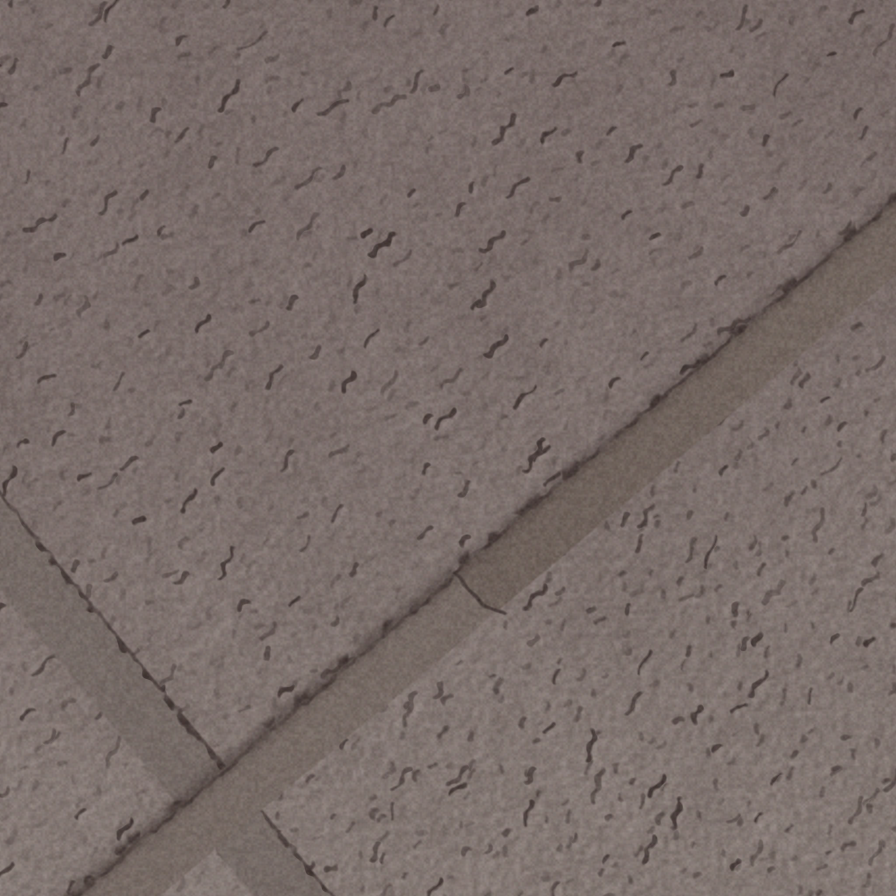
This texture is drawn by a WebGL 2 fragment shader. Its source:

```glsl
#version 300 es
precision highp float;
// Pitted acoustic ceiling tiles held by two crossing metal grid bars.

#define BAR_HALF 0.032
#define CROSS_WIDTH 0.067
#define JOINT_POS -0.033
#define MARK_CELL 0.060
#define MARK_HALF_LENGTH 0.019
#define MARK_WIDTH 0.0034
#define GRAIN 0.095
#define RELIEF 0.050
#define EDGE_SOFT 0.0012

uniform vec2 u_resolution;
out vec4 fragColor;

const vec3 TILE_WARM = vec3(0.472, 0.420, 0.409);
const vec3 TILE_PALE = vec3(0.515, 0.470, 0.452);
const vec3 BAR_NEAR = vec3(0.460, 0.413, 0.390);
const vec3 BAR_FAR = vec3(0.425, 0.376, 0.350);
const vec3 CROSS_BAR = vec3(0.455, 0.412, 0.394);
const vec3 SHADOW = vec3(0.245, 0.200, 0.192);

vec3 hash3(vec3 p) {
    p = fract(p * vec3(0.1031, 0.1030, 0.0973));
    p += dot(p, p.yxz + 33.33);
    return fract((p.xxy + p.yxx) * p.zyx);
}

float noise(vec2 p) {
    vec2 i = floor(p), f = fract(p);
    f = f * f * (3.0 - 2.0 * f);
    float a = hash3(vec3(i, 7.0)).x, b = hash3(vec3(i + vec2(1, 0), 7.0)).x;
    float c = hash3(vec3(i + vec2(0, 1), 7.0)).x, d = hash3(vec3(i + 1.0, 7.0)).x;
    return mix(mix(a, b, f.x), mix(c, d, f.x), f.y);
}

// Coverage that is 1 inside (d < 0) and 0 outside.
float fill(float d, float soft) {
    return 1.0 - smoothstep(-soft, soft, d);
}

// Bell-shaped falloff around zero.
float bell(float d, float width) {
    return exp(-d * d / (width * width));
}

// Jagged slanted gouges, one per jittered cell.
float gouges(vec2 p, float cell, float size, float tilt, float soft, float seed) {
    vec2 g = p / cell, id = floor(g);
    float ink = 0.0;
    float ragged = 0.45 + 1.0 * noise(p * 170.0);
    for (int j = -1; j <= 1; j++)
    for (int i = -1; i <= 1; i++) {
        vec2 c = id + vec2(i, j);
        vec3 h = hash3(vec3(c + 50.0, seed));
        vec3 k = hash3(vec3(c + 90.0, seed + 5.0));
        vec2 q = (g - c - h.xy) * cell;
        float a = tilt + (h.z - 0.5) * 0.7;
        q = vec2(cos(a) * q.x + sin(a) * q.y, cos(a) * q.y - sin(a) * q.x);
        q.y += 0.0020 * sin(q.x * mix(150.0, 330.0, k.y) + k.z * 6.28);
        float halfLen = size * mix(0.22, 1.0, k.x * k.x);
        float width = MARK_WIDTH * mix(0.5, 1.0, k.y) * ragged;
        float d = length(vec2(max(abs(q.x) - halfLen, 0.0), q.y)) - width;
        ink = max(ink, fill(d, soft) * mix(0.45, 1.0, k.z));
    }
    return ink;
}

void main() {
    vec2 p = gl_FragCoord.xy / u_resolution;
    float soft = EDGE_SOFT + 0.5 / u_resolution.y;
    float rough = noise(p * 110.0) - 0.5;

    // Bar coordinates: along and across the main bar, across the side bar.
    vec2 rel = p - vec2(0.553, 0.358);
    float along = dot(rel, vec2(0.764, 0.645));
    float across = dot(rel, vec2(-0.645, 0.764));
    float side = dot(p - vec2(0.0, 0.447), vec2(0.771, 0.637));
    float joint = along - JOINT_POS - 0.014 * (1.0 - smoothstep(-0.042, -0.012, across));
    float mainBar = fill(abs(across) - BAR_HALF, soft);
    float crossBar = fill(abs(side + 0.5 * CROSS_WIDTH) - 0.5 * CROSS_WIDTH, soft * 1.5);
    float lower = fill(across, 0.01);

    // Tiles: tonal drift, blotches and embossed relief.
    float light = 1.0 - smoothstep(-0.1, 0.85, p.y - 0.18 * (p.x - 0.5));
    vec3 tile = mix(TILE_WARM, TILE_PALE, light);
    tile += 0.022 * (noise(p * 45.0) - 0.5) + 0.020 * (noise(p * 9.0) - 0.5);
    vec2 slope = vec2(0.0026, -0.0018);
    float relief = noise((p + slope) * 150.0) - noise((p - slope) * 150.0);
    tile += RELIEF * relief * mix(0.55, 1.0, light);

    // Gouges and small pits, each with a faint lit rim.
    float tilt = mix(0.82, 0.98, lower);
    float ink = gouges(p, MARK_CELL, MARK_HALF_LENGTH, tilt, soft, 3.0);
    float pits = gouges(p, MARK_CELL * 0.58, MARK_HALF_LENGTH * 0.36, tilt, soft * 1.3, 17.0);
    float rim = gouges(p + vec2(-0.005, 0.004), MARK_CELL, MARK_HALF_LENGTH, tilt, soft * 2.0, 3.0);
    ink = max(ink, pits * mix(0.42, 0.72, lower));
    vec3 col = mix(tile + 0.028 * rim, SHADOW, ink * 0.88);

    // Side bar with a ragged dark right edge and a pale lower flap.
    float flap = fill(side + CROSS_WIDTH, soft) * smoothstep(-0.16, -0.12, side) * lower;
    col = mix(col, TILE_PALE + 0.015, 0.6 * flap);
    col = mix(col, CROSS_BAR, crossBar);
    float sideLine = fill(abs(side + rough * 0.006) - 0.0020 - 0.006 * max(rough, 0.0), soft);
    col = mix(col, SHADOW, sideLine * (0.65 + 0.6 * rough));

    // Main bar in two overlapping lengths, the far one lighter to the right.
    float farPiece = fill(-joint, soft);
    vec3 bar = mix(BAR_NEAR, BAR_FAR + 0.022 * smoothstep(0.5, 1.0, p.x), farPiece);
    col = mix(col, bar, mainBar);

    // Shade and broken dark line beneath the upper lip, then the joint seam.
    float lip = across - BAR_HALF + rough * 0.004;
    float shade = bell(lip, 0.010);
    col = mix(col, SHADOW, shade * mix(0.42, 0.30, farPiece));
    float lipLine = fill(abs(lip + 0.004 * (1.0 - farPiece)) - 0.0021, soft);
    col = mix(col, SHADOW, lipLine * (0.5 + 0.7 * rough));
    float crumbs = smoothstep(0.6, 0.8, noise(p * 60.0)) * bell(lip - 0.003, 0.005);
    col = mix(col, SHADOW, 0.8 * crumbs);
    float seam = fill(abs(joint + rough * 0.003) - 0.0021, soft) * fill(abs(across + 0.004) - 0.037, soft);
    col = mix(col, SHADOW, 0.8 * seam);

    // Fine surface grain, a little tinted.
    float grain = 0.5 * noise(p * 230.0) + 0.5 * noise(p * 430.0 + 31.0) - 0.5;
    vec3 tint = hash3(vec3(floor(p * 256.0), 11.0)) - 0.5;
    col += GRAIN * grain + 0.012 * tint;
    fragColor = vec4(col, 1.0);
}
```
